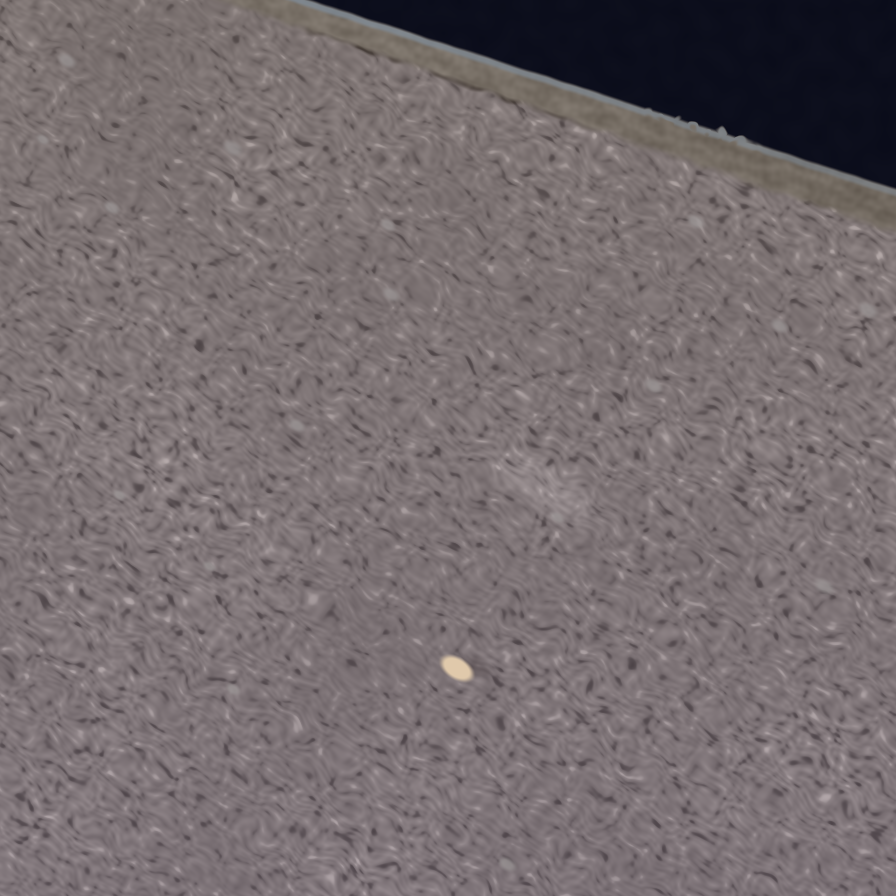
Give the GLSL for this texture, as a WebGL 1 fragment shader.

```glsl
precision highp float;
// Worn asphalt seen at a slant, with a pale kerb and deep shade in the top right corner.
// Stretched, warped gradient noise gives the slanting grit; signed distances to two
// lines lay out the kerb, and soft ellipses add the stones and a worn patch.

uniform vec2 u_resolution;

const vec3 ASPHALT = vec3(0.490, 0.454, 0.460);
const vec3 KERB = vec3(0.475, 0.442, 0.405);
const vec3 KERB_RIM = vec3(0.50, 0.55, 0.60);
const vec3 SHADE = vec3(0.046, 0.054, 0.108);
const vec3 PEBBLE = vec3(0.88, 0.79, 0.67);
const vec3 PALE_STONE = vec3(0.61, 0.59, 0.59);
const float GRAIN_ANGLE = -0.55;

vec2 hash2(vec2 p) {
  vec3 q = fract(p.xyx * vec3(0.1031, 0.1030, 0.0973));
  q += dot(q, q.yzx + 33.33);
  return fract((q.xx + q.yz) * q.zy);
}

float cornerSlope(vec2 cell, vec2 offset) {
  float angle = 6.2832 * hash2(cell).x;
  return dot(vec2(cos(angle), sin(angle)), offset);
}

// Gradient noise, roughly -0.7 to 0.7
float gradientNoise(vec2 p) {
  vec2 i = floor(p);
  vec2 f = p - i;
  vec2 w = f * f * f * (f * (f * 6.0 - 15.0) + 10.0);
  vec2 e = vec2(1.0, 0.0);
  float low = mix(cornerSlope(i, f), cornerSlope(i + e, f - e), w.x);
  float high = mix(cornerSlope(i + e.yx, f - e.yx), cornerSlope(i + 1.0, f - 1.0), w.x);
  return mix(low, high, w.y);
}

vec2 rotate(vec2 p, float angle) {
  float c = cos(angle);
  float s = sin(angle);
  return vec2(c * p.x + s * p.y, c * p.y - s * p.x);
}

// Noise drawn out along a direction; frequency.x runs along it
float streaks(vec2 p, float angle, vec2 frequency, float seed) {
  return gradientNoise(rotate(p, angle) * frequency + seed);
}

// Signed distance to a line through a point; positive above it
float lineDistance(vec2 p, vec2 point, float slope) {
  return (p.y - point.y - slope * (p.x - point.x)) / sqrt(1.0 + slope * slope);
}

// Soft ellipse mask, lying along the grain
float ellipse(vec2 p, vec2 center, vec2 radii, float softness) {
  float d = length(rotate(p - center, GRAIN_ANGLE) / radii);
  return 1.0 - smoothstep(1.0 - softness, 1.0 + softness, d);
}

// Sparse stones, at most one to a grid cell
float scatteredStones(vec2 p, float density, float chance) {
  vec2 cell = floor(p * density);
  vec2 pick = hash2(cell + 71.0);
  vec2 center = 0.2 + 0.6 * hash2(cell + 19.0);
  vec2 radii = vec2(0.085, 0.055) * (0.6 + 0.6 * pick.y);
  return step(pick.x, chance) * ellipse(fract(p * density), center, radii, 0.5);
}

vec3 asphalt(vec2 p) {
  // Bend the grain so that it is not combed straight
  vec2 bend = vec2(gradientNoise(p * 28.0 + 5.0), gradientNoise(p * 28.0 + 47.0));
  vec2 q = p + 0.012 * bend;
  float patches = gradientNoise(p * 3.5 + 11.0) + 0.5 * gradientNoise(p * 9.0 + 31.0);

  float coarse = streaks(q, GRAIN_ANGLE, vec2(42.0, 100.0), 3.0);
  float fine = streaks(q, GRAIN_ANGLE - 0.1, vec2(85.0, 180.0), 57.0);
  float crossing = streaks(q, 0.85, vec2(60.0, 115.0), 93.0);
  float grit = 0.075 * coarse + 0.085 * fine + 0.06 * crossing;

  // Dark pits and bright chips stand out from the grit
  float relief = coarse + 0.6 * fine + 0.5 * crossing;
  float pits = smoothstep(0.30, 0.75, -relief + 0.15 * patches);
  float chips = smoothstep(0.42, 0.85, relief);
  float light = grit * (1.0 + 0.5 * patches) - 0.085 * pits + 0.075 * chips;
  light += 0.028 * patches;

  // Warmer toward the top, faintly violet below
  vec3 tint = mix(vec3(0.0, -0.004, 0.008), vec3(0.006, 0.004, -0.008), p.y);
  vec3 color = ASPHALT + tint + light * vec3(1.0, 0.98, 0.96);
  color += 0.07 * ellipse(p, vec2(0.61, 0.455), vec2(0.060, 0.020), 0.8);
  return mix(color, PALE_STONE, 0.7 * scatteredStones(p, 10.0, 0.16));
}

vec3 kerb(vec2 p) {
  float mottle = streaks(p, -0.33, vec2(30.0, 85.0), 7.0);
  float speckle = gradientNoise(p * 120.0);
  return KERB - 0.035 * smoothstep(0.4, 1.0, p.x) + 0.075 * mottle + 0.04 * speckle;
}

void main() {
  vec2 p = gl_FragCoord.xy / u_resolution;
  float soft = max(0.0022, 1.0 / u_resolution.y);
  float wobble = gradientNoise(p * 45.0);

  // Asphalt meets the kerb along a broken dark seam
  float kerbSide = lineDistance(p, vec2(0.247, 1.0), -0.345) + 0.005 * wobble;
  vec3 color = mix(asphalt(p), kerb(p), smoothstep(-2.5 * soft, 2.5 * soft, kerbSide));
  float seamSpan = smoothstep(0.30, 0.40, p.x) * (1.0 - smoothstep(0.58, 0.70, p.x));
  float seam = 1.0 - smoothstep(0.0, 0.0045, abs(kerbSide));
  color -= 0.13 * seam * seamSpan * smoothstep(-0.4, 0.2, wobble);

  // Cool rim, then the shade beyond it with small tufts poking in
  float tufts = smoothstep(0.70, 0.75, p.x) * (1.0 - smoothstep(0.82, 0.86, p.x));
  float shadeSide = lineDistance(p, vec2(0.345, 1.0), -0.322);
  shadeSide -= 0.014 * tufts * max(0.0, gradientNoise(p * 75.0)) + 0.001 * wobble;
  float rim = 1.0 - smoothstep(0.001, 0.006, abs(shadeSide + 0.004));
  color = mix(color, KERB_RIM, rim * mix(0.9, 0.5, p.x));
  vec3 shade = SHADE + 0.012 * gradientNoise(p * 40.0);
  color = mix(color, shade, smoothstep(-soft, soft, shadeSide));

  // One bright pebble with a small dark hollow beside it
  color -= 0.10 * ellipse(p, vec2(0.533, 0.256), vec2(0.014, 0.009), 0.6);
  color = mix(color, PEBBLE, ellipse(p, vec2(0.510, 0.254), vec2(0.019, 0.011), 0.25));
  gl_FragColor = vec4(color, 1.0);
}
```
